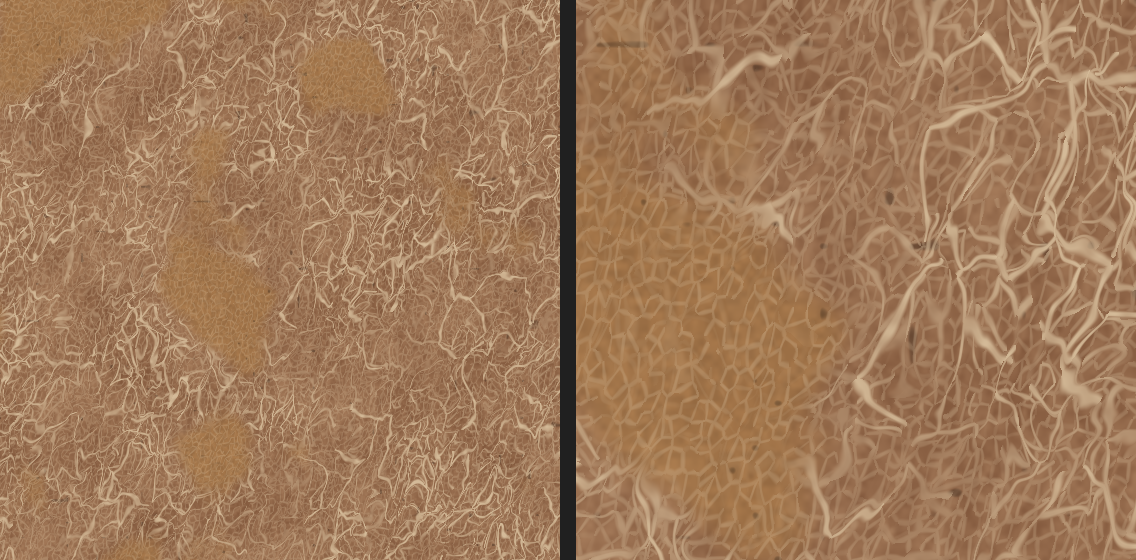
Left, the full canvas; right, a detail of the centre.
A WebGL 1 fragment shader for this texture:

```glsl
precision highp float;
// Worn tan leather covered by a branching network of pale cracks.
uniform vec2 u_resolution;

const vec3 DARK_HIDE = vec3(0.505, 0.340, 0.232);
const vec3 LIGHT_HIDE = vec3(0.645, 0.480, 0.352);
const vec3 OCHRE_HIDE = vec3(0.640, 0.460, 0.275);
const vec3 PALE_CRACK = vec3(0.830, 0.730, 0.595);

float hash(vec2 p) {
  vec3 q = fract(p.xyx * vec3(0.1031, 0.1030, 0.0973));
  q += dot(q, q.yzx + 33.33);
  return fract((q.x + q.y) * q.z);
}

vec2 hash2(vec2 p) {
  return vec2(hash(p), hash(p + vec2(57.3, 113.7)));
}

float noise(vec2 p) {
  vec2 i = floor(p);
  vec2 f = fract(p);
  f = f * f * (3.0 - 2.0 * f);
  float low = mix(hash(i), hash(i + vec2(1.0, 0.0)), f.x);
  float high = mix(hash(i + vec2(0.0, 1.0)), hash(i + vec2(1.0, 1.0)), f.x);
  return mix(low, high, f.y);
}

float fbm(vec2 p) {
  float sum = 0.0;
  float gain = 0.533;
  for (int i = 0; i < 4; i++) {
    sum += gain * noise(p);
    p = mat2(1.6, 1.2, -1.2, 1.6) * p + 17.3;
    gain *= 0.5;
  }
  return sum;
}

vec2 warp(vec2 p, float frequency, float amount) {
  vec2 shift = vec2(noise(p * frequency), noise(p * frequency + 41.7));
  return p + (shift - 0.5) * amount;
}

// x: distance to the nearest cell border, y: random value of that border.
vec2 cellBorder(vec2 p) {
  vec2 cell = floor(p);
  vec2 nearA = vec2(8.0);
  vec2 nearB = vec2(9.0);
  vec2 idA = cell;
  vec2 idB = cell;
  for (int y = -1; y <= 1; y++) {
    for (int x = -1; x <= 1; x++) {
      vec2 id = cell + vec2(float(x), float(y));
      vec2 offset = id + 0.05 + 0.9 * hash2(id) - p;
      float d = dot(offset, offset);
      if (d < dot(nearA, nearA)) {
        nearB = nearA;
        idB = idA;
        nearA = offset;
        idA = id;
      } else if (d < dot(nearB, nearB)) {
        nearB = offset;
        idB = id;
      }
    }
  }
  float dist = dot(0.5 * (nearA + nearB), normalize(nearB - nearA));
  return vec2(dist, hash(idA + idB + 7.0));
}

// One crack network; keep is the share of borders that open up.
float cracks(vec2 p, float scale, float halfWidth, float keep, float pixel) {
  vec2 border = cellBorder(p * scale);
  float opening = smoothstep(1.0 - keep, 1.25 - keep, border.y);
  float width = halfWidth * (0.55 + 0.9 * noise(p * scale * 1.7 + 9.0));
  float soft = max(width * 0.7, pixel * 0.75);
  return opening * (1.0 - smoothstep(width - soft, width + soft, border.x / scale));
}

void main() {
  vec2 p = gl_FragCoord.xy / u_resolution.y;
  float pixel = 1.0 / u_resolution.y;

  // Cracks run mostly upright, leaning a little to the right.
  vec2 grain = vec2((p.x - 0.22 * p.y) * 1.2, p.y * 0.8) + 3.0;
  vec2 bent = warp(warp(grain, 26.0, 0.026), 85.0, 0.010);

  // Smooth worn patches and zones of heavier cracking.
  float patchMask = smoothstep(0.61, 0.72, fbm(p * 4.2 + 12.4));
  float density = smoothstep(0.28, 0.70, fbm(p * 8.0 + 31.0));

  float major = cracks(bent, 14.0, 0.0023, 0.58, pixel);
  float medium = cracks(bent + 5.1, 31.0, 0.0018, 0.70, pixel);
  float small = cracks(bent + 8.7, 57.0, 0.0014, 0.80, pixel);
  float hairline = cracks(grain + 0.25 * (bent - grain), 108.0, 0.0011, 0.95, pixel);

  float crack = max(major * 0.85, medium * mix(0.50, 0.95, density));
  crack = max(crack, small * mix(0.28, 0.72, density));
  crack *= 1.0 - 0.85 * patchMask;
  crack = max(crack, hairline * 0.30);
  crack *= 0.72 + 0.45 * noise(p * 130.0);

  // Mottled hide with slanted wrinkles and fine pores.
  float mottle = fbm(p * 11.0 + 70.0);
  float wrinkle = noise(bent * vec2(150.0, 60.0));
  float pores = noise(p * 240.0 + 5.0);
  float tone = 0.5 + 0.9 * (mottle - 0.5) + 0.40 * (wrinkle - 0.5) + 0.42 * (pores - 0.5);
  vec3 hide = mix(DARK_HIDE, LIGHT_HIDE, clamp(tone, 0.0, 1.0));
  vec3 worn = OCHRE_HIDE * (0.94 + 0.12 * pores);
  hide = mix(hide, worn, 0.75 * patchMask);

  // Sparse dark pits.
  float pit = smoothstep(0.93, 0.99, noise(p * 75.0 + 90.0));
  hide *= 1.0 - 0.25 * pit;

  gl_FragColor = vec4(mix(hide, PALE_CRACK, clamp(crack, 0.0, 1.0)), 1.0);
}
```
